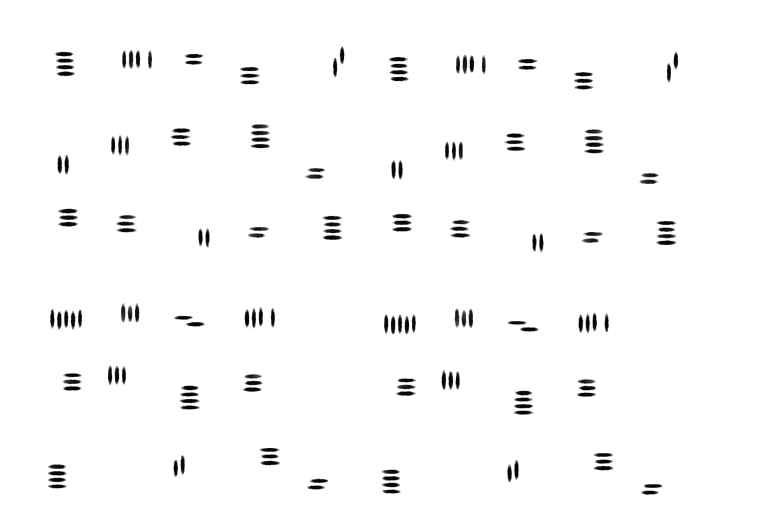
A Shadertoy shader for this pattern:

```glsl
// Small tally-like groups of brushed ink bars scattered over white paper.
// A jittered grid places the groups; each picks its bar count, direction and
// stagger by hash. The five-column block is drawn twice, side by side.

float hash(int n) {
    uint h = uint(n + 9173) * 747796405u + 12345u;
    h = ((h >> ((h >> 28) + 4u)) ^ h) * 277803737u;
    return float(((h >> 22) ^ h) & 65535u) / 65535.0;
}

// Random value of a group, one per salt
float pick(int group, int salt) {
    return hash(group + 64 * salt);
}

float noise(vec2 p) {
    ivec2 i = ivec2(floor(p));
    vec2 f = smoothstep(0.0, 1.0, fract(p));
    int n = i.x + 2048 * i.y;
    return mix(mix(hash(n), hash(n + 1), f.x),
               mix(hash(n + 2048), hash(n + 2049), f.x), f.y);
}

// Upright bar with rounded, slightly tapered ends
float barDistance(vec2 p, float halfLength, float radius) {
    float t = clamp(p.y / halfLength, -1.0, 1.0);
    float taper = 1.0 - 0.3 * t * t * t * t;
    return length(vec2(p.x, p.y - t * (halfLength - radius))) - radius * taper;
}

// Turns a group so that its bars run along y
vec2 orient(vec2 p, float angle) {
    float c = cos(angle), s = sin(angle);
    return vec2(c * p.x + s * p.y, c * p.y - s * p.x);
}

void mainImage(out vec4 fragColor, in vec2 fragCoord) {
    vec2 uv = fragCoord / iResolution.y;
    vec3 color = vec3(1.0);
    float soft = max(0.0012, 0.75 / iResolution.y);

    // Grid cell; the second block sits a little lower
    vec2 cellSize = vec2(0.1304, 0.152);
    vec2 p = uv - vec2(0.049, 0.005);
    int column = int(floor(p.x / cellSize.x));
    p.y += column >= 5 ? 0.01 : 0.0;
    int blockColumn = column % 5;
    p.y -= 0.03 * hash(blockColumn + 7000);
    int row = int(floor(p.y / cellSize.y));
    bool inside = column >= 0 && column < 10 && row >= 0 && row < 6;
    int group = blockColumn + 8 * row;

    if (inside && pick(group, 1) > 0.06) {
        // Centre of the group
        vec2 local = p - (vec2(column, row) + 0.5) * cellSize;
        local -= (vec2(pick(group, 2), pick(group, 3)) - 0.5) * vec2(0.056, 0.07);

        // Bar count, mostly three, and direction
        int count = 1 + min(4, int(2.5 * (pick(group, 4) + pick(group, 5))));
        bool flat_ = count > 1 && count < 5 && pick(group, 6) < 0.54;
        float angle = flat_ ? 1.5708 : 0.0;
        if (count == 1 && pick(group, 6) < 0.5) angle = 0.8;
        local = orient(local, angle);

        // Loose spacing, stagger and ink strength shared by the group
        float spacing = flat_ ? 0.0128 : 0.0135;
        float gap = !flat_ && count == 4 && pick(group, 7) < 0.5 ? 0.01 : 0.0;
        float stagger = pick(group, 8) < 0.4 ? 0.008 : 0.001;
        float slide = count == 2 && pick(group, 9) < 0.3 ? 0.012 : 0.0;
        float groupPale = pick(group, 10);

        for (int i = 0; i < count; i++) {
            float k = float(i) - 0.5 * float(count - 1);
            float along = (pick(group, 20 + i) - 0.5) * stagger + 2.0 * k * slide;
            float across = k * spacing + (i == count - 1 ? 0.5 : -0.5) * gap;
            vec2 q = local - vec2(across, along);

            float halfLength = 0.0205 - 0.0025 * pick(group, 30 + i);
            float radius = 0.0042 - 0.0007 * pick(group, 40 + i);
            float rough = (noise(uv * 260.0 + 40.0) - 0.5) * 0.0009;
            float d = barDistance(q, halfLength, radius) + rough;

            // Dry brush: paler towards one end of some bars
            float end = pick(group, 50 + i) < 0.5 ? -1.0 : 1.0;
            float fade = smoothstep(-0.4, 1.0, end * q.y / halfLength);
            float pale = groupPale * pick(group, 60 + i);
            float mottle = noise(uv * 190.0 + 90.0);
            float wash = smoothstep(0.15, 0.7, pale) * (0.2 + 0.5 * fade)
                       + 0.12 * fade * mottle;
            vec3 ink = mix(vec3(0.015, 0.022, 0.025), vec3(0.4, 0.4, 0.41), wash);
            color = mix(color, ink, 1.0 - smoothstep(-soft, soft, d));
        }
    }
    fragColor = vec4(color, 1.0);
}
```
